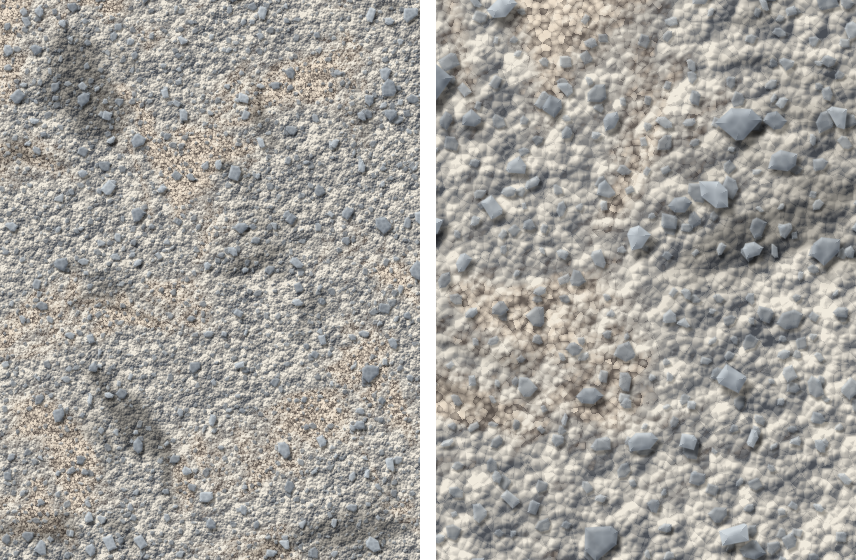
Left, the full canvas; right, a detail of the centre.
Give the GLSL for this texture, as a Shadertoy shader.

```glsl
#define LIGHT vec2(-0.55, 0.83)
#define RELIEF 1.6
#define SAND_LEVEL 0.12
#define GRAIN_FREQ 180.0
#define SHADOW 0.5
#define GROUND_DARK vec3(0.29, 0.305, 0.33)
#define GROUND_LIGHT vec3(0.90, 0.885, 0.85)
#define SAND_DARK vec3(0.38, 0.34, 0.31)
#define SAND_LIGHT vec3(0.93, 0.87, 0.79)
#define STONE_DARK vec3(0.33, 0.36, 0.40)
#define STONE_LIGHT vec3(0.83, 0.86, 0.88)
#define TAU 6.28318

vec3 hash3(vec2 p) {
    vec3 q = fract(vec3(p.xyx) * vec3(0.1031, 0.1030, 0.0973));
    q += dot(q, q.yxz + 33.33);
    return fract((q.xxy + q.yzz) * q.zyx);
}

// Cellular noise: distance to the nearest point, and that cell's random value
vec2 cellular(vec2 p) {
    vec2 cell = floor(p), nearest = vec2(9.0, 0.0);
    for (int y = -1; y <= 1; y++)
    for (int x = -1; x <= 1; x++) {
        vec2 c = cell + vec2(x, y);
        vec3 h = hash3(c + 71.0);
        float d = length(p - c - h.xy);
        if (d < nearest.x) nearest = vec2(d, h.z);
    }
    return nearest;
}

// Layered sines for broad, wandering patches
float drift(vec2 p) {
    float sum = 0.0, amp = 0.5;
    for (int i = 0; i < 6; i++) {
        p = mat2(0.8, 0.6, -0.6, 0.8) * p * 1.6 + 0.7 * sin(p.yx * 1.3) + 2.1;
        sum += amp * sin(p.x + 1.3 * sin(p.y));
        amp *= 0.72;
    }
    return sum;
}

// Crumbled ground: slope towards the light plus uneven flakes
float groundRelief(vec2 p) {
    float sum = 0.0, amp = 0.46, freq = 34.0;
    for (int i = 0; i < 3; i++) {
        p = mat2(0.8, 0.6, -0.6, 0.8) * p + 3.7;
        vec2 light = mat2(0.8, 0.6, -0.6, 0.8) * LIGHT;
        for (int k = 0; k < i; k++) light = mat2(0.8, 0.6, -0.6, 0.8) * light;
        vec2 q = p * freq;
        vec2 here = cellular(q);
        float slope = cellular(q + 0.3 * light).x - here.x;
        sum += amp * (slope + 0.28 * (here.y - 0.5));
        freq *= 2.1;
    }
    return sum;
}

// Angular stone: signed distance and the direction of its nearest side
vec3 stoneShape(vec2 q, vec3 h, float radius) {
    vec3 side = vec3(-9.0, 0.0, 0.0);
    for (int i = 0; i < 6; i++) {
        float k = float(i);
        float a = TAU * (k + 0.7 * fract(h.x * 17.0 + k * 0.618)) / 6.0;
        float stretch = mix(1.0, 0.5, abs(sin(a)) * h.z);
        float reach = radius * stretch * (0.75 + 0.35 * fract(h.z * 31.0 + k * 0.381));
        vec2 dir = vec2(cos(a + TAU * h.y), sin(a + TAU * h.y));
        float d = dot(q, dir) - reach;
        if (d > side.x) side = vec3(d, dir);
    }
    return side;
}

// One layer of scattered stones with shadows, flat tops and lit rims
void scatterStones(inout vec3 col, vec2 p, float size, float share, float seed, float cover) {
    vec2 g = p / size + seed, cell = floor(g);
    vec3 top = vec3(9.0, 0.0, 0.0);
    float shade = 0.0, id = 0.0;
    for (int y = -1; y <= 1; y++)
    for (int x = -1; x <= 1; x++) {
        vec2 c = cell + vec2(x, y);
        vec3 h = hash3(c + seed * 3.0);
        if (h.x > share) continue;
        vec3 shape = hash3(c + seed * 5.0 + 40.0);
        float radius = 0.2 + 0.18 * shape.x * shape.x;
        vec2 q = g - c - 0.2 - 0.6 * h.yz;
        vec3 s = stoneShape(q, shape, radius);
        float shadowDist = stoneShape(q + LIGHT * 0.13, shape, radius).x;
        shade = max(shade, smoothstep(0.08, -0.05, shadowDist));
        if (s.x < top.x) { top = s; id = shape.z; }
    }
    col *= 1.0 - SHADOW * cover * shade;
    float rim = smoothstep(-0.13, -0.02, top.x);
    float grit = cellular(p * 110.0 + seed).x - 0.45;
    float tone = 0.58 + 0.4 * (id - 0.5) + 0.33 * rim * dot(top.yz, LIGHT) + 0.25 * grit;
    vec3 stone = mix(STONE_DARK, STONE_LIGHT, clamp(tone, 0.0, 1.0));
    float edge = 0.9 / (iResolution.x * size);
    col = mix(col, stone, cover * smoothstep(edge, -edge, top.x));
}

void mainImage(out vec4 fragColor, in vec2 fragCoord) {
    vec2 p = fragCoord / iResolution.x;
    float patches = drift(p * 7.0 + 3.0);
    float damp = smoothstep(0.25, 1.1, drift(p * 6.0 + 17.0));
    float relief = groundRelief(p);

    // Crumbled grey binder
    float tone = 0.57 + RELIEF * relief + 0.07 * drift(p * 17.0);
    vec3 col = mix(GROUND_DARK, GROUND_LIGHT, clamp(tone, 0.0, 1.0));
    col += vec3(0.015, 0.005, -0.01) * smoothstep(0.2, 0.6, tone);

    // Warm loose sand in the hollows
    vec2 grain = cellular(p * GRAIN_FREQ);
    float grainTone = 0.22 + 0.8 * grain.y - 0.8 * (grain.x - 0.4) + 0.8 * relief;
    vec3 sand = mix(SAND_DARK, SAND_LIGHT, clamp(grainTone, 0.0, 1.0));
    float sandy = smoothstep(SAND_LEVEL, SAND_LEVEL + 0.8, patches - 1.2 * relief);
    col = mix(col, sand, 0.85 * sandy);
    col *= 1.03 - 0.36 * damp;

    // Chips first, then larger pebbles
    scatterStones(col, p, 0.017, 0.42, 11.0, 0.6);
    scatterStones(col, p, 0.025, 0.34, 23.0, 0.7);
    scatterStones(col, p, 0.037, 0.25, 37.0, 0.85);
    scatterStones(col, p, 0.060, 0.20, 53.0, 0.95);
    fragColor = vec4(clamp(col, 0.0, 1.0), 1.0);
}
```
